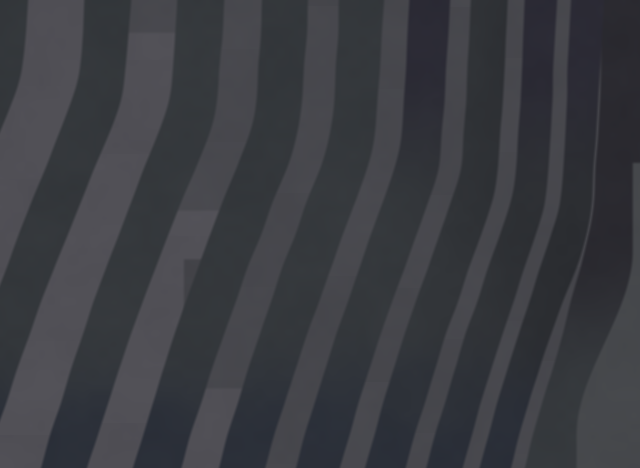
Reproduce this pattern procedurally as a Shadertoy shader.

```glsl
// Lengths are in canvas heights; y runs downwards from the top edge.
const int STRIPES = 9;
const float FIRST_X = 0.123;        // top centre of the leftmost stripe
const float SPACING = 0.2164;
const float SPACING_LOSS = 0.0088;  // stripes crowd together to the right
const float HALF_WIDTH = 0.060;
const float WIDTH_DECAY = 0.20;
const float WIDTH_GROWTH = 0.22;    // widening from top to bottom
const float LEAN = 0.05;
const float BEND_Y = 0.175;
const float BEND_STEP = 0.0393;
const float BEND_SLOPE = 0.41;
const float SLOPE_LOSS = 0.012;
const float BEND_EASE = 0.097;
const float BEND_ROUNDING = 0.05;
const float EDGE = 0.0045;

const vec3 PALE = vec3(0.315, 0.311, 0.335);
const vec3 PALE_WORN = vec3(0.278, 0.279, 0.300);
const vec3 SLATE = vec3(0.208, 0.222, 0.237);
const vec3 SLATE_DEEP = vec3(0.172, 0.180, 0.196);
const vec3 NAVY = vec3(0.160, 0.178, 0.218);
const vec3 PLUM = vec3(0.168, 0.165, 0.205);
const vec3 HOLLOW = vec3(0.165, 0.162, 0.186);
const vec3 PANEL = vec3(0.272, 0.280, 0.294);

float hash(vec2 p) {
    return fract(sin(dot(p, vec2(127.1, 311.7))) * 43758.5453);
}

float noise(vec2 p) {
    vec2 i = floor(p), f = fract(p);
    f = f * f * (3.0 - 2.0 * f);
    return mix(mix(hash(i), hash(i + vec2(1, 0)), f.x),
               mix(hash(i + vec2(0, 1)), hash(i + vec2(1, 1)), f.x), f.y);
}

// Soft step that never gets narrower than a pixel
float rise(float d) {
    float w = max(EDGE, 0.8 / iResolution.y);
    return smoothstep(-w, w, d);
}

float stripeCentre(float k, float y) {
    float top = FIRST_X + SPACING * k - SPACING_LOSS * k * k;
    float h = y - BEND_Y - BEND_STEP * k;
    h = 0.5 * (h + sqrt(h * h + BEND_ROUNDING * BEND_ROUNDING));
    return top - LEAN * y - (BEND_SLOPE - SLOPE_LOSS * k) * h + BEND_EASE * h * h;
}

float stripeHalfWidth(float k, float y) {
    float w = HALF_WIDTH * exp(-WIDTH_DECAY * k) * (1.0 + WIDTH_GROWTH * y);
    // The last stripe thins to a thread as it climbs
    return k > 7.5 ? w * mix(0.16, 1.0, smoothstep(0.5, 0.78, y)) : w;
}

vec3 stripeColour(float k, vec2 p) {
    // Each stripe turns from worn to fresh at its own joint
    float fresh = rise(p.y - 0.45 - 0.38 * (k - 2.0));
    vec3 c = mix(PALE_WORN, PALE, fresh);
    // Faint blocks of uneven tone along the length
    float block = floor(p.y * 5.0 + 3.0 * hash(vec2(k, 4.0)));
    c += 0.012 * (hash(vec2(block, k)) - 0.5);
    // Faded wedge below the joint of the third stripe
    float wedge = rise(p.y - 0.554) * rise(0.68 - p.y) * rise(p.x - 0.393);
    if (k == 2.0) c = mix(c, PALE_WORN * 0.93, wedge);
    return c;
}

vec3 bandColour(float k, vec2 p) {
    vec3 c = mix(SLATE, SLATE_DEEP, smoothstep(0.75, 1.25, p.x));
    c += 0.014 * (hash(vec2(k, 9.0)) - 0.5);
    // Plum cast high on the right, navy along the foot
    float plum = step(3.5, k) * step(0.4, fract(k * 0.5));
    plum = max(plum * step(6.0, k), step(3.5, k) * (1.0 - fract(k * 0.5) * 2.0));
    c = mix(c, PLUM, plum * (1.0 - smoothstep(0.12, 0.45, p.y)));
    float foot = smoothstep(0.7, 0.95, p.y + 0.08 * (noise(p * 9.0) - 0.5));
    return mix(c, NAVY, 0.85 * foot);
}

void mainImage(out vec4 fragColor, in vec2 fragCoord) {
    vec2 p = fragCoord / iResolution.y;
    p.y = 1.0 - p.y;

    // Dark bands, each starting at the stripe on its left
    vec3 colour = bandColour(-1.0, p);
    for (int i = 0; i < STRIPES; i++) {
        float k = float(i);
        float side = rise(p.x - stripeCentre(k, p.y));
        vec3 band = i == STRIPES - 1
            ? mix(HOLLOW, SLATE, smoothstep(0.5, 0.85, p.y))
            : bandColour(k, p);
        colour = mix(colour, band, side);
    }

    // Pale stripes with slightly uneven edges
    for (int i = 0; i < STRIPES; i++) {
        float k = float(i);
        float wobble = 0.003 * (noise(vec2(k * 7.0, p.y * 14.0)) - 0.5);
        float d = abs(p.x - stripeCentre(k, p.y) - wobble);
        float cover = rise(stripeHalfWidth(k, p.y) - d);
        if (i == STRIPES - 1) cover *= smoothstep(0.08, 0.22, p.y);
        colour = mix(colour, stripeColour(k, p), cover);
    }

    // Pale panel in the lower right corner
    float panelEdge = 1.232 + 0.12 * (1.0 - smoothstep(0.536, 0.929, p.y));
    float panel = rise(p.x - panelEdge) * rise(p.y - 0.348);
    colour = mix(colour, PANEL, panel);

    // Cloudy wear
    colour += 0.010 * (noise(p * 12.0) - 0.5) + 0.006 * (noise(p * 45.0) - 0.5);
    fragColor = vec4(colour, 1.0);
}
```
